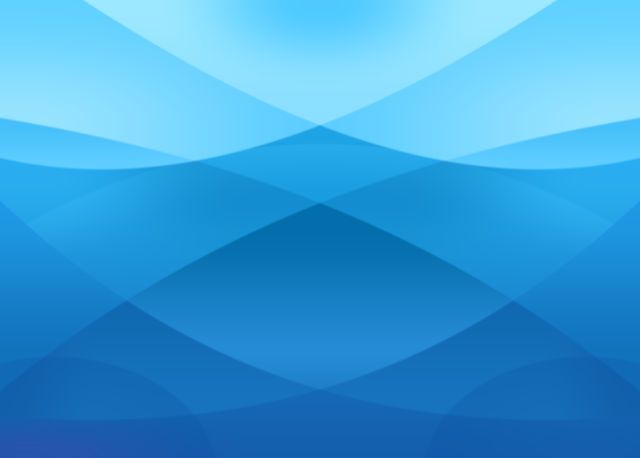
Reproduce this background procedurally as a WebGL 1 fragment shader.

```glsl
precision mediump float;
// Layered translucent blue waves: three cubic curves and their mirror images
// cut the canvas into cells, each painted with its own soft gradient.
// A faint dome and two low ellipses add the last overlapping sheets.

uniform vec2 u_resolution;

#define EDGE_WIDTH 0.0036    // half width of a smoothed edge, in canvas heights
#define DOME_TOP 0.314       // depth of the dome's crown
#define DOME_BEND 0.83       // how fast the dome falls to the sides
#define DOME_LIGHT 0.036     // brightness under the dome's rim
#define HILL_CENTER vec2(0.415, 1.04)
#define HILL_RADIUS vec2(0.254, 0.261)
#define HILL_SHADE 0.27      // strength of the corner ellipses

// Cubic coefficients: depth below the top against signed distance from the middle
const vec4 HIGH_WAVE = vec4(0.2737, 0.535, -0.652, -0.266);
const vec4 MID_WAVE  = vec4(0.4434, 0.552, 0.449, 0.18);
const vec4 LOW_WAVE  = vec4(0.8504, 0.406, -0.708, 0.258);

float wave(vec4 k, float t) {
  return k.x + t * (k.y + t * (k.z + t * k.w));
}

// Coverage below either curve of a mirrored pair (x) and below both (y)
vec2 pairCover(vec4 k, vec2 p) {
  float a = p.y - wave(k, p.x);
  float b = p.y - wave(k, -p.x);
  return smoothstep(-EDGE_WIDTH, EDGE_WIDTH, vec2(max(a, b), min(a, b)));
}

vec3 ramp(vec3 upper, vec3 lower, float start, float end, float depth) {
  return mix(upper, lower, smoothstep(start, end, depth));
}

void main() {
  vec2 uv = gl_FragCoord.xy / u_resolution;
  vec2 p = vec2(uv.x - 0.5, 1.0 - uv.y);
  float side = abs(p.x);
  float depth = p.y;

  vec2 high = pairCover(HIGH_WAVE, p);
  vec2 middle = pairCover(MID_WAVE, p);
  vec2 low = pairCover(LOW_WAVE, p);

  // Pale sky with a saturated glow hanging from the top
  vec3 sky = ramp(vec3(0.61, 0.91, 1.0), vec3(0.54, 0.87, 1.0), 0.0, 0.27, depth);
  float glow = 1.0 - smoothstep(0.1, 1.0, length(p / vec2(0.26, 0.20)));
  sky = mix(sky, vec3(0.31, 0.79, 1.0), glow);

  // Pale wings, deeper toward the middle
  vec3 wing = ramp(vec3(0.38, 0.82, 1.0), vec3(0.59, 0.89, 1.0), 0.0, 0.27, depth);
  wing = mix(vec3(0.35, 0.80, 1.0), wing, smoothstep(-0.05, 0.46, side));
  vec3 sliver = ramp(vec3(0.27, 0.75, 0.98), vec3(0.38, 0.81, 1.0), 0.26, 0.38, depth);

  // Blue cells under the high waves
  vec3 diamond = ramp(vec3(0.12, 0.64, 0.90), vec3(0.10, 0.61, 0.88), 0.28, 0.44, depth);
  vec3 flank = ramp(vec3(0.16, 0.68, 0.94), vec3(0.10, 0.54, 0.82), 0.38, 0.68, depth);
  float inner = 1.0 - smoothstep(0.12, 0.42, side);
  inner *= 1.0 - smoothstep(0.42, 0.68, depth);
  flank = mix(flank, vec3(0.07, 0.55, 0.81), inner);

  // Deep central cell brightening toward its base
  vec3 core = ramp(vec3(0.01, 0.43, 0.67), vec3(0.15, 0.55, 0.84), 0.48, 0.80, depth);
  core = mix(core, vec3(0.12, 0.50, 0.79), smoothstep(0.76, 0.86, depth));

  // Lower cells
  vec3 outer = ramp(vec3(0.12, 0.60, 0.89), vec3(0.07, 0.45, 0.74), 0.44, 0.79, depth);
  vec3 basin = ramp(vec3(0.06, 0.41, 0.69), vec3(0.09, 0.45, 0.74), 0.64, 0.88, depth);
  basin = mix(basin, vec3(0.07, 0.39, 0.68), smoothstep(0.34, 0.5, side));
  vec3 ground = ramp(vec3(0.08, 0.41, 0.71), vec3(0.08, 0.37, 0.68), 0.85, 1.0, depth);
  float violet = 1.0 - smoothstep(0.0, 1.0, length((uv - vec2(0.03, 0.0)) / vec2(0.38, 0.13)));
  ground = mix(ground, vec3(0.16, 0.33, 0.68), violet);

  // Assemble the cells from the top down
  vec3 color = mix(sky, wing, high.x);
  color = mix(color, sliver, middle.x);
  color = mix(color, mix(diamond, flank, middle.x), high.y);

  // Dome light fades away beneath its rim, fainter toward the sides
  float domeDepth = depth - DOME_TOP - DOME_BEND * side * side;
  float dome = smoothstep(-EDGE_WIDTH, EDGE_WIDTH, domeDepth);
  dome *= 1.0 - smoothstep(0.0, 0.13, domeDepth);
  dome *= mix(1.0, 0.6, smoothstep(0.1, 0.3, side));
  color += DOME_LIGHT * dome * high.y * vec3(0.9, 0.9, 0.6);

  color = mix(color, core, middle.y);
  color = mix(color, mix(outer, basin, middle.y), low.x);
  color = mix(color, ground, low.y);

  // Mirrored ellipses in the lower corners
  float hill = (1.0 - length((vec2(side, depth) - HILL_CENTER) / HILL_RADIUS)) * HILL_RADIUS.y;
  float hillCover = smoothstep(-EDGE_WIDTH, EDGE_WIDTH, hill);
  float hillFade = 1.0 - 0.8 * smoothstep(0.0, 0.22, hill);
  color = mix(color, vec3(0.04, 0.32, 0.62), HILL_SHADE * hillCover * hillFade);

  gl_FragColor = vec4(color, 1.0);
}
```
